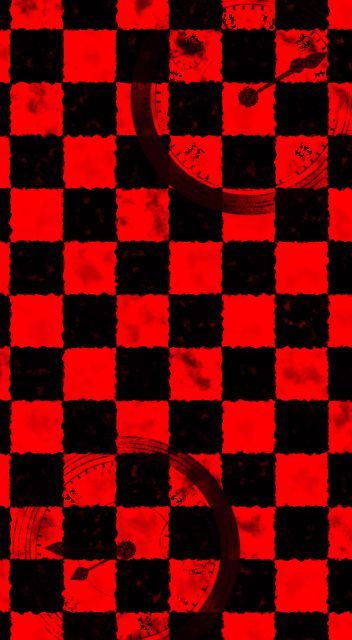
Give the GLSL for this pattern, as a Shadertoy shader.

```glsl
// Red and black checkerboard with ragged edges, worn by cloudy stains and specks,
// overprinted with two scratched clock dials. The board is a signed box distance
// roughened by gradient noise; each dial is built from rings, ticks and segments.

const float TAU = 6.2831853;
const float PITCH = 0.0828;               // square side, in canvas heights
const vec2  ORIGIN = vec2(0.0160, 0.0430); // corner of a black square
const float RAGGED = 0.042;               // edge roughness, in squares
const float OVERLAP = 0.008;              // spread of black over red
const float RED_LEVEL = 0.995;
const float BLACK_LEVEL = 0.008;
const float STAIN_MAX = 0.85;
const float SPECK_LEVEL = 0.42;
const float RIM_LEVEL = 0.13;
const float INK_LEVEL = 0.07;
const float RIM_INNER = 0.83;             // dial lengths are in dial radii
const float LINE = 0.005;

vec2 hash2(vec2 p) {
    vec3 h = fract(p.xyx * vec3(0.1031, 0.1030, 0.0973));
    h += dot(h, h.yzx + 33.33);
    return fract((h.xx + h.yz) * h.zy);
}

float cornerRamp(vec2 cell, vec2 f, vec2 corner) {
    float a = TAU * hash2(cell + corner).x;
    return dot(vec2(cos(a), sin(a)), f - corner);
}

float gradientNoise(vec2 p) {
    vec2 i = floor(p), f = fract(p);
    vec2 u = f * f * f * (f * (f * 6.0 - 15.0) + 10.0);
    float low = mix(cornerRamp(i, f, vec2(0, 0)), cornerRamp(i, f, vec2(1, 0)), u.x);
    float high = mix(cornerRamp(i, f, vec2(0, 1)), cornerRamp(i, f, vec2(1, 1)), u.x);
    return 1.4 * mix(low, high, u.y);
}

float fbm(vec2 p) {
    float sum = 0.0, amp = 0.5;
    for (int k = 0; k < 5; k++) {
        sum += amp * gradientNoise(p);
        p = mat2(1.6, 1.2, -1.2, 1.6) * p + 17.3;
        amp *= 0.55;
    }
    return sum;
}

float fill(float d, float px) { return 1.0 - smoothstep(-px, px, d); }

float segment(vec2 p, vec2 a, vec2 b) {
    vec2 ab = b - a;
    return length(p - a - ab * clamp(dot(p - a, ab) / dot(ab, ab), 0.0, 1.0));
}

// Thin shaft ending in a leaf-shaped tip; hand = (angle, length)
float clockHand(vec2 p, vec2 hand, float px) {
    vec2 dir = vec2(cos(hand.x), sin(hand.x));
    float along = dot(p, dir) / hand.y;
    float leaf = 0.05 * smoothstep(0.68, 0.8, along) * smoothstep(1.03, 0.82, along);
    return fill(segment(p, vec2(0), dir * hand.y) - 0.011 - leaf, px);
}

// Lays one dial over the brightness v; subdial = (centre, radius)
float drawClock(float v, vec2 p, float radius, vec2 shadeDir, vec4 hands, vec3 subdial) {
    float px = 1.0 / (iResolution.y * radius);
    p /= radius;
    float r = length(p), a = atan(p.y, p.x);
    float wear = fbm(p * 4.0 + shadeDir * 9.0);
    float grain = gradientNoise(p * 48.0);

    // Shaded rim, darkest towards shadeDir and stippled elsewhere
    float facing = dot(p / max(r, 0.001), shadeDir);
    float rim = fill(abs(r - 0.5 * (1.0 + RIM_INNER)) - 0.5 * (1.0 - RIM_INNER), px);
    float shade = smoothstep(0.45, 0.86, facing) * 0.62 + 0.34 * smoothstep(-0.5, 0.5, facing);
    shade += 0.35 * wear + 0.22 * grain * (1.0 - smoothstep(0.6, 0.9, facing));
    v = mix(v, RIM_LEVEL, rim * clamp(shade, 0.0, 1.0));

    // Concentric scratches around the dial edge
    float ink = 0.0;
    for (int k = 0; k < 5; k++) {
        float ring = 0.79 + 0.05 * float(k) + 0.008 * sin(a * 2.0 + float(k) * 2.4);
        ink = max(ink, 0.8 * fill(abs(r - ring) - LINE, px));
    }
    ink = max(ink, 0.6 * fill(abs(r - 0.43) - LINE * 0.7, px));

    // Sixty minute ticks and twelve pairs of hour strokes
    float minuteGap = abs(fract(a * 60.0 / TAU) - 0.5) * TAU / 60.0 * r;
    ink = max(ink, fill(max(minuteGap - 0.009, abs(r - 0.765) - 0.018), px));
    float hourGap = abs(fract(a * 12.0 / TAU) - 0.5) * TAU / 12.0 * r;
    float stroke = max(abs(hourGap - 0.035) - 0.014, abs(r - 0.66) - 0.055);
    ink = max(ink, 0.9 * fill(stroke + 0.035 * grain, px));

    // Small secondary dial
    vec2 s = p - subdial.xy;
    float sr = length(s);
    float spokes = abs(fract(atan(s.y, s.x) * 12.0 / TAU) - 0.5) * sr * 0.5;
    ink = max(ink, 0.7 * fill(abs(sr - subdial.z) - LINE, px));
    ink = max(ink, 0.7 * fill(max(spokes - 0.008, abs(sr - subdial.z * 0.8) - 0.025), px));
    ink *= smoothstep(-0.32, 0.12, wear + 0.2 * grain);

    // Hands and hub
    float solid = max(clockHand(p, hands.xy, px), clockHand(p, hands.zw, px));
    solid = max(solid, fill(r - 0.085 + 0.02 * grain, px));
    solid *= 0.85 + 0.3 * grain;
    return mix(v, INK_LEVEL, clamp(max(ink, solid), 0.0, 0.95));
}

void mainImage(out vec4 fragColor, in vec2 fragCoord) {
    vec2 p = fragCoord / iResolution.y;
    vec2 q = (p - ORIGIN) / PITCH;
    vec2 cell = floor(q), f = q - cell;
    vec2 rnd = hash2(cell + 40.0);

    // Checkerboard: negative distance inside black
    vec2 inset = min(f, 1.0 - f);
    float side = mod(cell.x + cell.y, 2.0) < 0.5 ? -1.0 : 1.0;
    float d = side * min(inset.x, inset.y) - OVERLAP;
    d += RAGGED * (gradientNoise(q * 7.0) + 0.5 * gradientNoise(q * 17.0));
    float black = fill(d, 1.0 / (iResolution.y * PITCH));

    // Cloudy stain in each red square, dim specks in the black ones
    vec2 offset = f - 0.5 - 0.3 * (rnd.yx - 0.5);
    float cloud = fbm(q * 2.6 + 31.0) + 0.5 * exp(-9.0 * dot(offset, offset)) - 0.24;
    float stain = STAIN_MAX * mix(0.08, 1.0, rnd.x * rnd.x) * smoothstep(-0.12, 0.5, cloud);
    float specks = SPECK_LEVEL * mix(0.4, 1.0, rnd.y) * smoothstep(0.1, 0.6, fbm(q * 4.5 + 7.0));
    specks *= smoothstep(0.02, 0.2, min(inset.x, inset.y));
    float v = mix(RED_LEVEL * (1.0 - stain), BLACK_LEVEL + specks, black);

    v = drawClock(v, p - vec2(0.388, 0.848), 0.184, vec2(-0.74, -0.67),
                  vec4(0.515, 0.76, 0.57, 0.6), vec3(-0.52, 0.37, 0.13));
    v = drawClock(v, p - vec2(0.197, 0.141), 0.178, vec2(0.99, 0.12),
                  vec4(-2.65, 0.54, 3.12, 0.7), vec3(0.55, 0.07, 0.25));

    float midtone = 4.0 * v * (1.0 - v);
    fragColor = vec4(v, 0.01 * midtone, 0.005 + 0.015 * midtone, 1.0);
}
```
